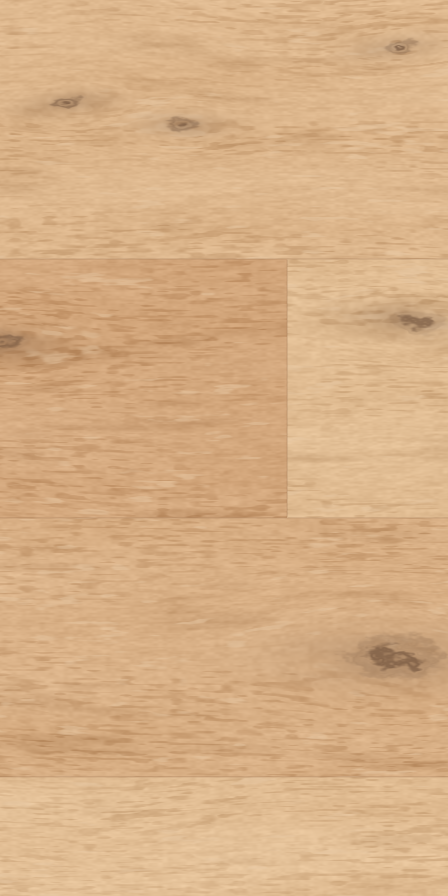
Give the GLSL for this texture, as a Shadertoy shader.

```glsl
// Pale oak floor: four courses of wide planks with one staggered butt joint.
// Stretched value noise makes the grain, pores and flecks; a loop scatters
// ringed knots that push the grain aside. Lengths are in canvas widths.
#define ROW_HEIGHT 0.578
#define JOINT_X 0.641
#define STAGGER 0.7
#define SEAM_WIDTH 0.0028
#define SEAM_DEPTH 0.33
#define KNOTS 6
#define FIBRES 0.035
#define SPECKLE 0.035
#define PORES 0.065

const vec3 DARK_OAK = vec3(0.832, 0.660, 0.493);
const vec3 LIGHT_OAK = vec3(0.890, 0.751, 0.588);
const vec3 SEAM = vec3(0.62, 0.46, 0.33);
const vec3 KNOT = vec3(0.45, 0.33, 0.24);
const vec3 FLECK = vec3(0.91, 0.79, 0.65);

// Tone of each plank, indexed by course * 2 + side of the joint
const float TONES[8] = float[8](0.68, 0.68, 0.0, 1.0, 0.35, 0.35, 0.95, 0.95);

float hash(vec2 p) {
    vec3 q = fract(p.xyx * vec3(0.1031, 0.1030, 0.0973));
    q += dot(q, q.yzx + 33.33);
    return fract((q.x + q.y) * q.z);
}

float noise(vec2 p) {
    vec2 i = floor(p), f = fract(p);
    f = f * f * (3.0 - 2.0 * f);
    return mix(mix(hash(i), hash(i + vec2(1, 0)), f.x),
               mix(hash(i + vec2(0, 1)), hash(i + vec2(1, 1)), f.x), f.y);
}

float fbm(vec2 p) {
    return 0.55 * noise(p) + 0.3 * noise(p * 2.1 + 7.3) + 0.15 * noise(p * 4.3 + 19.1);
}

// Antialiased thin line at signed distance d
float line(float d, float pixel) {
    return clamp((0.5 * SEAM_WIDTH - abs(d)) / pixel + 0.5, 0.0, 1.0)
         * min(1.0, SEAM_WIDTH / pixel);
}

void mainImage(out vec4 fragColor, in vec2 fragCoord) {
    vec2 uv = fragCoord / iResolution.xy;
    vec2 p = vec2(uv.x, 2.0 * (1.0 - uv.y));   // y runs down from the top
    float pixel = 1.0 / iResolution.x;

    // Plank layout
    float row = floor(p.y / ROW_HEIGHT);
    float joint = JOINT_X + (row - 1.0) * STAGGER;
    float plank = row * 2.0 + step(joint, p.x);

    // Knots: dark ringed cores with soft tails, also bending the grain
    vec2 g = p;
    float core = 0.0, tail = 0.0;
    for (int i = 0; i < KNOTS; i++) {
        float k = float(i);
        float knotRow = floor(k * 0.41);
        vec2 centre = vec2(fract(1.06 * pow(0.55, k) - 0.17),
                           (knotRow + 0.18 + 0.38 * fract(k * 0.79)) * ROW_HEIGHT);
        float radius = 0.040 + 0.017 * knotRow * knotRow;
        float inRow = 1.0 - step(0.5, abs(row - knotRow));
        vec2 d = p - centre;
        d.y += 0.25 * d.x * (hash(vec2(k, 4.0)) - 0.5);
        vec2 e = d / (radius * vec2(1.0, 0.45));
        float q = length(e) + 1.1 * (fbm(p * vec2(28.0, 65.0) + k * 9.0) - 0.5);
        float rings = 0.5 + 0.5 * sin(q * 10.0 + k);
        float body = smoothstep(1.2, 0.2, q) * mix(0.35, 1.0, rings);
        core = max(core, inRow * body);
        tail = max(tail, inRow * exp(-dot(e * e, vec2(0.18, 0.5))));
        g.y -= inRow * 0.6 * d.y * exp(-0.12 * dot(e, e));
    }

    // Grain: slow bands, faint fibres, fine speckle and sparse short pores
    vec2 s = g + plank * vec2(17.3, 5.7);
    s.y += 0.03 * (noise(s * vec2(2.0, 4.0)) - 0.5);
    float bands = fbm(s * vec2(1.3, 9.0)) - 0.5;
    float fibres = fbm(s * vec2(9.0, 85.0)) - 0.5;
    float speckle = noise(s * vec2(95.0, 235.0)) + noise(s * vec2(48.0, 190.0) + 31.0) - 1.0;
    float pores = max(smoothstep(0.62, 0.88, noise(s * vec2(27.0, 185.0) + 53.0)),
                      smoothstep(0.70, 0.92, noise(s * vec2(15.0, 150.0) + 97.0)));
    float poreZone = smoothstep(0.3, 0.7, noise(s * vec2(2.5, 15.0) + 41.0));
    float smear = smoothstep(0.62, 0.85, fbm(s * vec2(3.0, 24.0) + 63.0));
    float fleck = smoothstep(0.68, 0.82, fbm(s * vec2(11.0, 65.0) + 88.0));

    // Wood colour
    vec3 color = mix(DARK_OAK, LIGHT_OAK, TONES[int(clamp(plank, 0.0, 7.0))]);
    color += bands * vec3(0.048, 0.066, 0.076);
    color += (fibres * FIBRES + speckle * SPECKLE) * vec3(0.9, 1.0, 1.05);
    color -= pores * mix(0.25, 1.0, poreZone) * PORES * vec3(0.9, 1.05, 1.1);
    color -= smear * vec3(0.05, 0.055, 0.055);
    color = mix(color, FLECK, 0.45 * fleck);

    // Knots over the grain
    color = mix(color, KNOT, tail * (0.13 + 0.25 * clamp(fibres + 0.3, 0.0, 1.0)));
    color = mix(color, KNOT, 0.75 * core);

    // Seams between courses and at the butt joint
    float rowEdge = p.y - ROW_HEIGHT * max(1.0, round(p.y / ROW_HEIGHT));
    float seam = max(line(rowEdge, pixel), line(p.x - joint, pixel));
    color = mix(color, SEAM, SEAM_DEPTH * seam);

    fragColor = vec4(clamp(color, 0.0, 1.0), 1.0);
}
```
